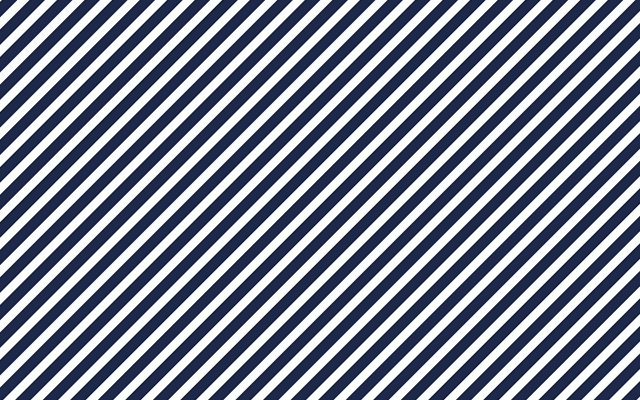
A WebGL 2 fragment shader for this pattern:

```glsl
#version 300 es
precision highp float;
// Navy diagonal stripes on white, rising to the right at 45 degrees.
// A repeating coordinate across the stripes gives a signed distance to the
// nearest stripe edge, which sets the soft edge and a faint darker rim.

uniform vec2 u_resolution;
out vec4 outColor;

const vec3 WHITE = vec3(0.993, 1.0, 0.998);
const vec3 NAVY = vec3(0.118, 0.161, 0.290);
const vec3 DEEP_NAVY = vec3(0.070, 0.112, 0.242);

const float REPEATS_DOWN = 14.523;  // stripes per canvas height
const float STRIPE_CENTER = 0.352;  // position within one repeat
const float STRIPE_HALF = 0.281;    // half width within one repeat

// Signed distance to a periodic stripe, in repeats; negative inside.
float stripeDistance(float phase, float center, float halfWidth) {
    return abs(fract(phase - center + 0.5) - 0.5) - halfWidth;
}

// Box-filtered coverage of the region where the distance is negative.
float coverage(float dist, float pixelSpan) {
    return clamp(0.5 - dist / pixelSpan, 0.0, 1.0);
}

// Stripe ink, slightly deeper close to its edges.
vec3 stripeInk(float dist) {
    float rim = smoothstep(-0.105, -0.06, dist);
    return mix(NAVY, DEEP_NAVY, rim);
}

void main() {
    // Canvas units: height is 1, phase runs from the top left corner.
    vec2 p = gl_FragCoord.xy / u_resolution.y;
    float phase = (p.x + 1.0 - p.y) * REPEATS_DOWN;
    float pixelSpan = REPEATS_DOWN * sqrt(2.0) / u_resolution.y;

    float dist = stripeDistance(phase, STRIPE_CENTER, STRIPE_HALF);
    vec3 color = mix(WHITE, stripeInk(dist), coverage(dist, pixelSpan));
    outColor = vec4(color, 1.0);
}
```
